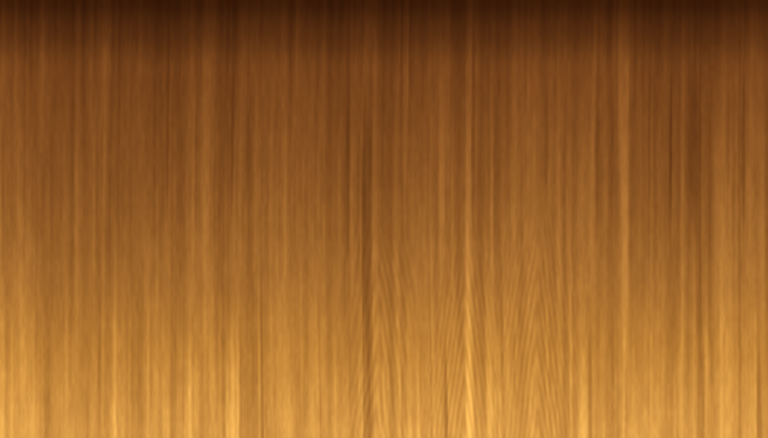
Reproduce this texture procedurally as a Shadertoy shader.

```glsl
// Vertical wood grain, lit from dark brown at the top to honey at the bottom.
// Stretched value noise gives streaks, pores and fibres; bent bands give
// the faint pointed growth rings in the lower half.

float hash(vec2 p) {
    return fract(sin(dot(p, vec2(127.1, 311.7))) * 43758.5453);
}

float valueNoise(vec2 p) {
    vec2 cell = floor(p);
    vec2 f = fract(p);
    f = f * f * (3.0 - 2.0 * f);
    float low = mix(hash(cell), hash(cell + vec2(1.0, 0.0)), f.x);
    float high = mix(hash(cell + vec2(0.0, 1.0)), hash(cell + vec2(1.0, 1.0)), f.x);
    return mix(low, high, f.y);
}

// Noise from -1 to 1, with separate frequencies across and along the grain
float streak(vec2 p, vec2 frequency, float seed) {
    return 2.0 * valueNoise(p * frequency + seed * vec2(17.3, 9.1)) - 1.0;
}

// Brown ramp by depth below the top edge
vec3 woodTone(float depth) {
    vec3 tone = mix(vec3(0.23, 0.105, 0.03), vec3(0.32, 0.165, 0.06), smoothstep(0.0, 0.07, depth));
    tone = mix(tone, vec3(0.46, 0.26, 0.105), smoothstep(0.05, 0.17, depth));
    tone = mix(tone, vec3(0.56, 0.345, 0.145), clamp((depth - 0.17) / 0.27, 0.0, 1.0));
    tone = mix(tone, vec3(0.66, 0.43, 0.185), clamp((depth - 0.44) / 0.20, 0.0, 1.0));
    tone = mix(tone, vec3(0.75, 0.51, 0.215), clamp((depth - 0.64) / 0.16, 0.0, 1.0));
    return mix(tone, vec3(0.85, 0.605, 0.28), clamp((depth - 0.80) / 0.18, 0.0, 1.0));
}

// Nested pointed rings around a vertical axis, fading out from the tip
float pointedRings(vec2 p, vec2 tip, float steepness, float width) {
    float side = p.x - tip.x + 0.006 * streak(p, vec2(3.0, 7.0), 8.0);
    float level = p.y + steepness * sqrt(side * side + 0.00002);
    float bands = sin(level * 75.0 + 2.0 * streak(p, vec2(9.0, 4.0), 5.0));
    float fade = exp(-side * side / (width * width));
    return bands * fade * (1.0 - smoothstep(tip.y - 0.2, tip.y + 0.05, p.y));
}

float grain(vec2 p) {
    // Slight drift keeps the long streaks from being ruler straight
    vec2 q = p + vec2(0.007 * streak(p, vec2(2.5, 1.7), 1.0), 0.0);

    // Wide bands and long narrow streaks
    float shade = 0.065 * streak(q, vec2(9.0, 0.7), 2.0);
    shade += 0.075 * streak(q, vec2(32.0, 0.9), 3.0);
    shade += 0.085 * streak(q, vec2(78.0, 1.3), 4.0);
    shade += 0.070 * streak(q, vec2(145.0, 2.5), 6.0);

    // Sparse dark veins and pale ribbons
    float vein = valueNoise(q * vec2(60.0, 1.5) + 41.0);
    float ribbon = valueNoise(q * vec2(42.0, 1.1) + 73.0);
    shade -= 0.17 * smoothstep(0.76, 0.98, vein);
    shade += 0.13 * smoothstep(0.74, 0.96, ribbon);

    // Short fibres
    shade += 0.040 * streak(p, vec2(150.0, 24.0), 7.0);
    shade += 0.025 * streak(p, vec2(210.0, 70.0), 9.0);
    return shade;
}

void mainImage(out vec4 fragColor, in vec2 fragCoord) {
    vec2 p = fragCoord / iResolution.y;
    float depth = 1.0 - p.y;
    float shade = grain(p);

    // Growth rings, scattered right of the middle
    for (int i = 0; i < 3; i++) {
        float id = float(i);
        vec2 jitter = vec2(hash(vec2(id, 3.0)), hash(vec2(id, 8.0)));
        vec2 tip = vec2(0.86 + 0.17 * id + 0.04 * jitter.x, 0.40 + 0.18 * jitter.y);
        shade += 0.045 * pointedRings(p, tip, 6.0 + 2.0 * jitter.x, 0.07);
    }

    // Dark grain turns redder, pale grain turns creamier
    vec3 tintResponse = vec3(0.82, 1.05, 1.3);
    vec3 color = woodTone(depth) * exp(shade * tintResponse);
    fragColor = vec4(clamp(color, 0.0, 1.0), 1.0);
}
```
